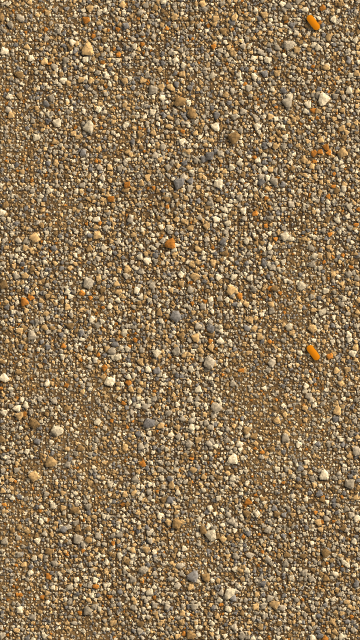
Reproduce this texture procedurally as a WebGL 2 fragment shader.

```glsl
#version 300 es
precision highp float;
// Sunlit coarse gravel: layers of faceted stones, from fine grit to rare
// large pebbles, scattered on jittered grids over dark sandy soil.
// Each stone is a random convex polygon with lit facets and a cast shadow.

uniform vec2 u_resolution;
out vec4 fragColor;

const float TAU = 6.2831853;
const vec2 LIGHT = vec2(0.80, 0.60);

const vec3 CREAM = vec3(0.92, 0.82, 0.65);
const vec3 TAN = vec3(0.71, 0.63, 0.51);
const vec3 OCHRE = vec3(0.82, 0.65, 0.42);
const vec3 BROWN = vec3(0.61, 0.47, 0.29);
const vec3 GREY = vec3(0.54, 0.50, 0.45);
const vec3 RUST = vec3(0.76, 0.48, 0.20);
const vec3 SOIL = vec3(0.28, 0.21, 0.14);
const vec3 ORANGE = vec3(0.86, 0.50, 0.07);

vec3 hash3(vec2 p) {
    vec3 q = fract(p.xyx * vec3(0.1031, 0.1030, 0.0973));
    q += dot(q, q.yxz + 33.33);
    return fract((q.xxy + q.yzz) * q.zyx);
}

float noise(vec2 p) {
    vec2 i = floor(p), f = fract(p);
    f = f * f * (3.0 - 2.0 * f);
    float low = mix(hash3(i).x, hash3(i + vec2(1, 0)).x, f.x);
    float high = mix(hash3(i + vec2(0, 1)).x, hash3(i + vec2(1, 1)).x, f.x);
    return mix(low, high, f.y);
}

// Coverage of a shape from its signed distance and the pixel width
float cover(float d, float pixel) {
    return clamp(0.5 - d / pixel, 0.0, 1.0);
}

// Distance to a random convex polygon in x, direction of its nearest facet in yz
vec3 stoneShape(vec2 q, float radius, float seed) {
    vec3 best = vec3(-1e3, 0.0, 0.0);
    for (int i = 0; i < 7; i++) {
        float k = float(i);
        float r1 = fract(seed * 17.3 + k * 0.618);
        float r2 = fract(seed * 41.7 + k * 0.383);
        float a = (k + 0.7 * r1) * TAU / 7.0 + seed * TAU;
        vec2 dir = vec2(cos(a), sin(a));
        float d = dot(q, dir) - radius * mix(0.68, 1.12, r2);
        if (d > best.x) best = vec3(d, dir);
    }
    return best;
}

vec3 stoneColour(float pick, float tone) {
    vec3 c = CREAM;
    c = mix(c, TAN, step(0.26, pick));
    c = mix(c, OCHRE, step(0.53, pick));
    c = mix(c, BROWN, step(0.77, pick));
    c = mix(c, GREY, step(0.88, pick));
    c = mix(c, RUST, step(0.97, pick));
    return c * mix(0.86, 1.1, tone);
}

// Paints one grid of stones over the ground, shadows first
vec3 stoneLayer(vec3 ground, vec2 p, float cells, float density, float size, float seed) {
    vec2 g = p * cells, home = floor(g);
    float pixel = cells / u_resolution.x;
    float grain = mix(0.84, 1.14, noise(p * 260.0 + seed));
    for (int y = -1; y <= 1; y++)
    for (int x = -1; x <= 1; x++) {
        vec2 cell = home + vec2(x, y);
        vec3 place = hash3(cell + seed);
        vec3 look = hash3(cell + seed + 57.0);
        if (place.z > density) continue;
        vec2 q = g - cell - mix(vec2(0.15), vec2(0.85), place.xy);
        float radius = size * mix(0.62, 1.2, look.x * look.x);
        if (length(q) > radius * 2.2 + pixel) continue;

        vec3 shade = stoneShape(q + LIGHT * radius * 0.42, radius, look.y);
        ground *= 1.0 - 0.55 * cover(shade.x, pixel + 0.12 * radius);

        vec3 stone = stoneShape(q, radius, look.y);
        float tilt = smoothstep(-0.75 * radius, 0.0, stone.x);
        float lit = 0.98 + 0.36 * tilt * dot(stone.yz, LIGHT);
        vec3 c = stoneColour(look.z, fract(look.x * 29.0)) * lit * grain;
        ground = mix(ground, c, cover(stone.x, pixel));
    }
    return ground;
}

// A short orange stub, repeated up the canvas
vec3 orangeStub(vec3 ground, vec2 p) {
    vec2 q = vec2(p.x - 0.87, mod(p.y - 0.34, 0.917) - 0.458);
    vec2 axis = vec2(0.60, -0.80);
    float pixel = 1.0 / u_resolution.x;
    vec2 s = q + LIGHT * 0.008;
    float shade = length(s - axis * clamp(dot(s, axis), -0.014, 0.014)) - 0.010;
    vec2 side = q - axis * clamp(dot(q, axis), -0.014, 0.014);
    ground *= 1.0 - 0.55 * cover(shade, pixel * 2.0);
    vec3 c = ORANGE * (1.0 + 24.0 * dot(side, LIGHT));
    return mix(ground, c, cover(length(side) - 0.010, pixel));
}

void main() {
    vec2 p = gl_FragCoord.xy / u_resolution.x;

    // Soil, with sandy patches where fewer stones lie
    float sandy = smoothstep(0.48, 0.82, 0.6 * noise(p * 4.0 + 9.0) + 0.4 * noise(p * 11.0));
    vec3 colour = mix(SOIL, BROWN, 0.65 * noise(p * 190.0) + 0.35 * sandy);

    // Stones from fine to large
    colour = stoneLayer(colour, p, 118.0, 0.95, 0.50, 11.0);
    colour = stoneLayer(colour, p, 74.0, 0.88 - 0.50 * sandy, 0.46, 203.0);
    colour = stoneLayer(colour, p, 50.0, 0.46 - 0.30 * sandy, 0.44, 407.0);
    colour = stoneLayer(colour, p, 27.0, 0.09, 0.40, 619.0);
    colour = orangeStub(colour, p);
    fragColor = vec4(clamp(colour, 0.0, 1.0), 1.0);
}
```
